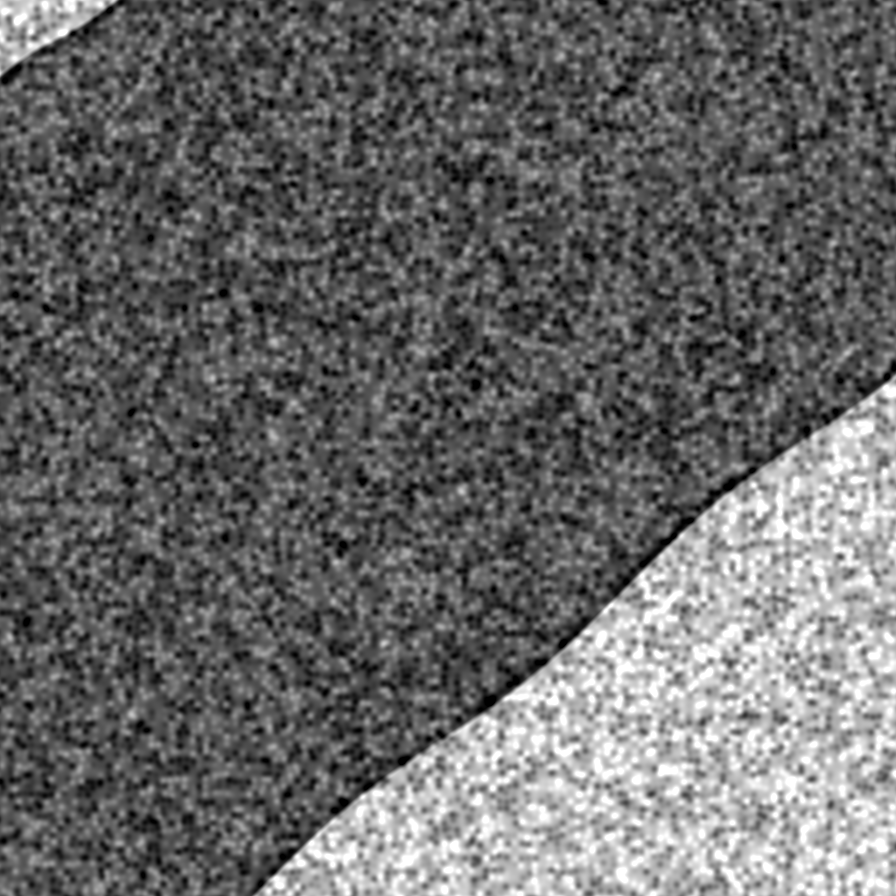
Write a Shadertoy shader that draws this texture.

```glsl
// Grainy dark diagonal band between two bright corners, with dark seams along its edges.

const float GRAIN_CELLS = 128.0;      // grain cells across the canvas
const float GRAIN_SIGMA = 0.40;       // blob radius, in cells
const float DARK_TONE = 0.318;
const float BRIGHT_TONE = 0.75;
const float DARK_CONTRAST = 0.28;
const float BRIGHT_CONTRAST = 0.37;
const float EDGE_SOFTNESS = 0.003;
const float SEAM_OFFSET = -0.005;     // seam centre, on the dark side
const float SEAM_WIDTH = 0.0055;
const float SEAM_DEPTH = 0.20;
const float MOTTLE = 0.012;
const float TAU = 6.2831853;

vec3 hash3(vec2 cell) {
    vec3 p = fract(cell.xyx * vec3(0.1031, 0.1030, 0.0973));
    p += dot(p, p.yxz + 33.33);
    return fract((p.xxy + p.yzz) * p.zyx);
}

// Cellular grain: one randomly weighted soft blob per cell
float grain(vec2 p) {
    vec2 base = floor(p);
    float sum = 0.0;
    for (int j = -1; j <= 1; j++) {
        for (int i = -1; i <= 1; i++) {
            vec2 cell = base + vec2(i, j);
            vec3 h = hash3(cell + 17.0);
            vec2 offset = p - cell - mix(vec2(0.2), vec2(0.8), h.xy);
            float weight = 2.0 * h.z - 1.0;
            sum += weight * exp(-dot(offset, offset) / (2.0 * GRAIN_SIGMA * GRAIN_SIGMA));
        }
    }
    return sum;
}

// Height of the wavy lower edge of the band
float lowerEdge(float x) {
    return 0.826 * (x - 0.286) + 0.003 + 0.012 * cos(TAU * (x - 0.80) / 0.41);
}

// Height of the upper edge, cutting the top left corner
float upperEdge(float x) {
    return 0.915 + 0.65 * x + 0.003 * sin(TAU * x / 0.13);
}

// Signed distance, positive inside the bright corners
float brightDistance(vec2 uv) {
    float below = (lowerEdge(uv.x) - uv.y) * 0.77;
    float above = (uv.y - upperEdge(uv.x)) * 0.84;
    return max(below, above);
}

// Broad, faint tonal drift from layered sines
float mottle(vec2 uv) {
    return sin(19.0 * uv.x + 3.0 * sin(11.0 * uv.y))
         * sin(23.0 * uv.y + 2.0 * sin(13.0 * uv.x));
}

void mainImage(out vec4 fragColor, in vec2 fragCoord) {
    vec2 uv = fragCoord / iResolution.xy;
    float d = brightDistance(uv);
    float bright = smoothstep(-EDGE_SOFTNESS, EDGE_SOFTNESS, d);

    // Base tones, drift and grain
    float tone = mix(DARK_TONE, BRIGHT_TONE, bright) + MOTTLE * mottle(uv);
    tone += grain(uv * GRAIN_CELLS) * mix(DARK_CONTRAST, BRIGHT_CONTRAST, bright);

    // Dark seam along the borders
    float seam = (d - SEAM_OFFSET) / SEAM_WIDTH;
    tone -= SEAM_DEPTH * exp(-seam * seam) * (1.0 - bright);

    fragColor = vec4(vec3(clamp(tone, 0.0, 1.0)), 1.0);
}
```
